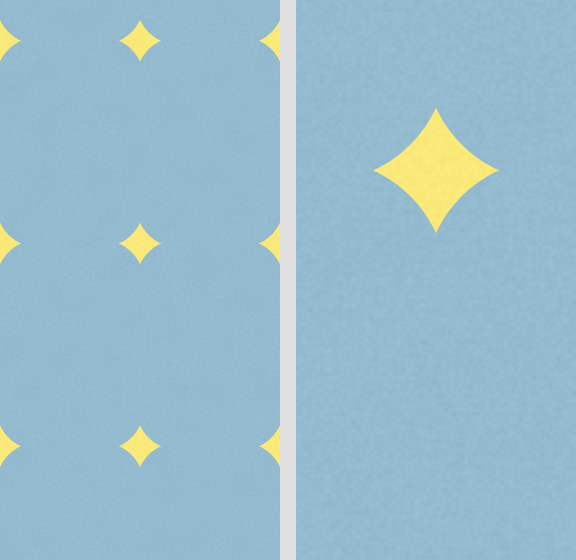
Left, the full canvas; right, a detail of the centre.
Write a Shadertoy shader that draws this pattern.

```glsl
// Sparse grid of yellow four-pointed stars on grainy pale blue paper.

const vec3 PAPER_BLUE = vec3(0.58, 0.73, 0.81);
const vec3 STAR_YELLOW = vec3(0.98, 0.915, 0.475);

// All lengths are fractions of the canvas width.
const vec2 STAR_PITCH = vec2(0.5, 0.724);
const vec2 FIRST_STAR = vec2(0.0, 0.4065);
const float STAR_RADIUS = 0.0748;
const float STAR_WAIST = 0.41; // edge midpoint on the diagonal, in star radii

// Pseudo-random unit vector for a lattice point.
vec2 hashGradient(vec2 cell) {
    vec3 p = fract(cell.xyx * vec3(0.1031, 0.1030, 0.0973));
    p += dot(p, p.yzx + 33.33);
    float angle = 6.28319 * fract((p.x + p.y) * p.z);
    return vec2(cos(angle), sin(angle));
}

float gradientNoise(vec2 p) {
    vec2 i = floor(p), f = fract(p);
    vec2 u = f * f * f * (f * (f * 6.0 - 15.0) + 10.0);
    vec2 e = vec2(0.0, 1.0);
    float a = dot(hashGradient(i), f);
    float b = dot(hashGradient(i + e.yx), f - e.yx);
    float c = dot(hashGradient(i + e.xy), f - e.xy);
    float d = dot(hashGradient(i + e.yy), f - e.yy);
    return mix(mix(a, b, u.x), mix(c, d, u.x), u.y);
}

// Signed distance to a star whose four sides are concave circular arcs.
float starDistance(vec2 p, float radius, float waist) {
    vec2 q = abs(p) / radius;
    float arcCenter = (1.0 - 2.0 * waist * waist) / (2.0 - 4.0 * waist);
    float arcRadius = sqrt(2.0) * (arcCenter - waist);
    float arc = arcRadius - length(q - arcCenter);
    float diamond = (q.x + q.y - 1.0) * sqrt(0.5);
    return max(arc, diamond) * radius;
}

// Position relative to the nearest point of a rectangular grid.
vec2 repeatGrid(vec2 p, vec2 origin, vec2 pitch) {
    return (fract((p - origin) / pitch + 0.5) - 0.5) * pitch;
}

// Fine paper tooth with a trace of broader mottling.
float paperGrain(vec2 p) {
    float fine = gradientNoise(p * 187.0 + 11.3);
    float coarse = gradientNoise(p * 83.0 + 47.7);
    float mottle = gradientNoise(p * 9.0 + 5.1);
    return 0.022 * fine + 0.014 * coarse + 0.007 * mottle;
}

void mainImage(out vec4 fragColor, in vec2 fragCoord) {
    vec2 uv = fragCoord / iResolution.x;
    float pixel = 1.0 / iResolution.x;

    // Star coverage with a one-pixel soft edge
    vec2 local = repeatGrid(uv, FIRST_STAR, STAR_PITCH);
    float dist = starDistance(local, STAR_RADIUS, STAR_WAIST);
    float coverage = 1.0 - smoothstep(-0.7 * pixel, 0.7 * pixel, dist);

    // Grain tints the yellow mostly in its blue channel
    float grain = paperGrain(uv);
    vec3 paper = PAPER_BLUE + grain;
    vec3 star = STAR_YELLOW + grain * vec3(0.6, 0.9, 1.8);

    fragColor = vec4(mix(paper, star, coverage), 1.0);
}
```
